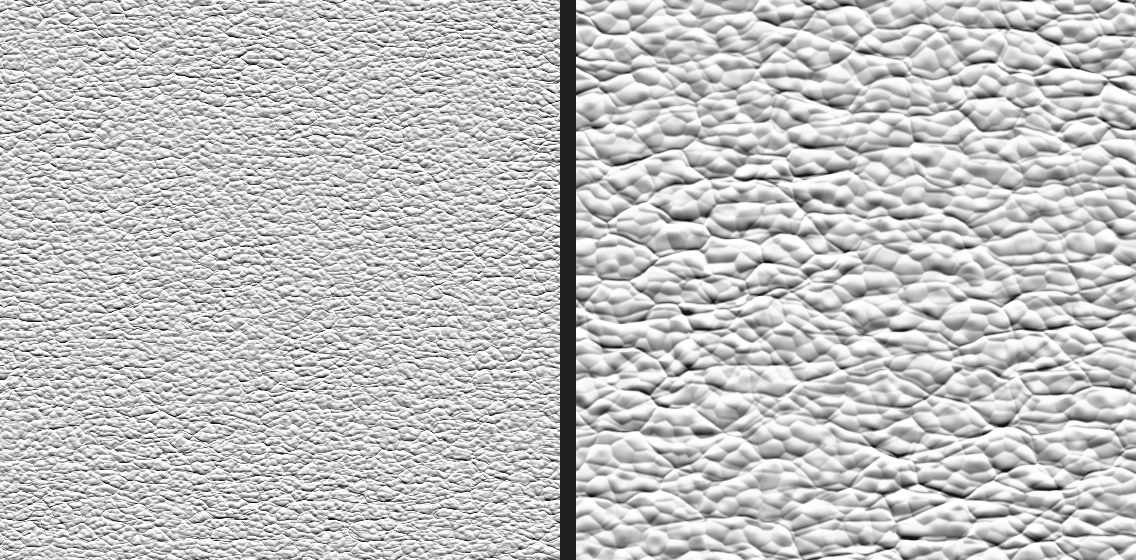
Left, the full canvas; right, a detail of the centre.
Give the GLSL for this texture, as a Shadertoy shader.

```glsl
// Pale embossed leather: rough grains on pebbles on broken folds, each layer
// a stretched, warped cell pattern with rounded domes and narrow creases.
// The summed height is lit from above by a directional slope.

#define FOLD_CELLS   vec2(13.0, 27.0)
#define PEBBLE_CELLS vec2(32.0, 56.0)
#define GRAIN_CELLS  vec2(88.0, 122.0)
#define FOLD_DEPTH   0.10
#define PEBBLE_DEPTH 0.18
#define PEBBLE_DOME  0.28
#define GRAIN_DOME   0.78
#define ROUGHNESS    0.65
#define LIGHT_DIR    vec2(0.10, 0.995)
#define SLOPE_STEP   0.0008
#define BASE_TONE    0.79
#define CONTRAST     0.33

vec3 hash32(vec2 p) {
    vec3 q = fract(p.xyx * vec3(0.1031, 0.1030, 0.0973));
    q += dot(q, q.yxz + 33.33);
    return fract((q.xxy + q.yzz) * q.zyx);
}

// Smooth two-channel value noise, 0 to 1
vec2 noise2(vec2 p) {
    vec2 cell = floor(p);
    vec2 f = fract(p);
    f = f * f * (3.0 - 2.0 * f);
    vec2 low = mix(hash32(cell).xy, hash32(cell + vec2(1, 0)).xy, f.x);
    vec2 high = mix(hash32(cell + vec2(0, 1)).xy, hash32(cell + vec2(1, 1)).xy, f.x);
    return mix(low, high, f.y);
}

// x: weighted squared distance to the nearest seed, y: gap to the next one
vec2 cells(vec2 p, float seed) {
    vec2 home = floor(p);
    float nearest = 9.0;
    float second = 9.0;
    for (int j = -1; j <= 1; j++) {
        for (int i = -1; i <= 1; i++) {
            vec2 cell = home + vec2(i, j);
            vec3 rnd = hash32(cell + seed);
            vec2 d = cell + 0.05 + 0.9 * rnd.xy - p;
            float dist = dot(d, d) - 0.15 * rnd.z;
            second = min(second, max(nearest, dist));
            nearest = min(nearest, dist);
        }
    }
    return vec2(nearest, second - nearest);
}

float leatherHeight(vec2 p) {
    // Broad drift, wandering creases and ragged rims
    vec2 q = p + 0.015 * (noise2(p * 6.0 + 11.0) - 0.5);
    q += 0.006 * (noise2(p * 31.0 + 57.0) - 0.5);
    q += 0.0035 * (noise2(p * 97.0 + 23.0) - 0.5);

    vec2 fold = cells(q * FOLD_CELLS, 13.0);
    vec2 pebble = cells(q * PEBBLE_CELLS, 71.0);
    vec2 grain = cells(q * GRAIN_CELLS, 137.0);

    // Creases fade in and out along their length
    vec2 fade = smoothstep(0.15, 0.75, noise2(p * 13.0 + 91.0));
    float h = -FOLD_DEPTH * fade.x * exp(-10.0 * fold.y) / FOLD_CELLS.y;
    float crease = PEBBLE_DEPTH * mix(0.45, 1.0, fade.y) * exp(-5.5 * pebble.y);
    h -= (PEBBLE_DOME * pebble.x + crease) / PEBBLE_CELLS.y;
    h -= GRAIN_DOME * grain.x / GRAIN_CELLS.y;

    // Fine pitting
    h += ROUGHNESS * (noise2(p * 155.0 + 39.0).x - 0.5) / 155.0;
    return h;
}

// Positive where the surface faces the light
float slopeToLight(vec2 p) {
    vec2 d = LIGHT_DIR * SLOPE_STEP;
    return (leatherHeight(p - d) - leatherHeight(p + d)) / (2.0 * SLOPE_STEP);
}

// Highlights above the knee ease towards white
float softShoulder(float tone) {
    float knee = 0.86;
    float room = 1.0 - knee;
    float excess = max(tone - knee, 0.0);
    return min(tone, knee) + room * (1.0 - exp(-1.25 * excess / room));
}

void mainImage(out vec4 fragColor, in vec2 fragCoord) {
    vec2 p = fragCoord / iResolution.y;

    // Two samples across the light direction smooth the crease edges
    vec2 side = vec2(LIGHT_DIR.y, -LIGHT_DIR.x) * SLOPE_STEP * 0.5;
    float slope = 0.5 * (slopeToLight(p + side) + slopeToLight(p - side));

    float tone = max(softShoulder(BASE_TONE + CONTRAST * slope), 0.08);
    fragColor = vec4(vec3(tone), 1.0);
}
```
